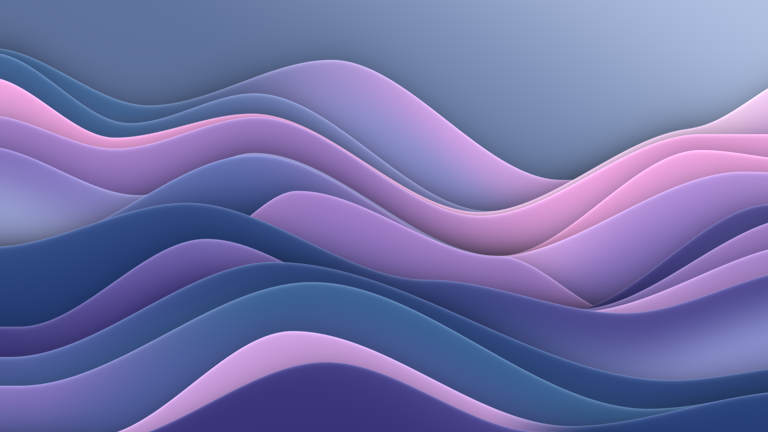
Write a WebGL 1 fragment shader that draws this background.

```glsl
precision highp float;

// Layered paper-like waves in navy, violet and pink under a pale blue sky.
// Each ribbon fills the area below an eased wave, painted from back to front,
// with a bright rim, a gradient into its depth and a soft shadow behind it.

uniform vec2 u_resolution;

#define CANVAS vec2(16.0, 9.0)
#define RIM_WIDTH 0.028
#define RIM_LIGHT 0.24
#define SHEEN_WIDTH 0.22
#define SHEEN_LIGHT 0.045
#define SHADOW_WIDTH 0.3
#define SHADOW_DARK 0.17
#define DEPTH 1.5

const vec3 SLATE = vec3(0.37, 0.45, 0.62);
const vec3 MIST = vec3(0.70, 0.76, 0.89);
const vec3 NAVY = vec3(0.15, 0.25, 0.48);
const vec3 BLUE = vec3(0.25, 0.40, 0.60);
const vec3 STEEL = vec3(0.36, 0.42, 0.68);
const vec3 INDIGO = vec3(0.22, 0.20, 0.48);
const vec3 PERIWINKLE = vec3(0.55, 0.57, 0.82);
const vec3 VIOLET = vec3(0.50, 0.43, 0.73);
const vec3 PURPLE = vec3(0.62, 0.48, 0.77);
const vec3 LILAC = vec3(0.80, 0.62, 0.88);
const vec3 PINK = vec3(0.94, 0.64, 0.88);
const vec3 BLUSH = vec3(0.95, 0.80, 0.95);

// Height of a wave that eases through four crests and troughs.
float wave(float x, vec4 at, vec4 height) {
    float y = mix(height.x, height.y, smoothstep(at.x, at.y, x));
    y = mix(y, height.z, smoothstep(at.y, at.z, x));
    return mix(y, height.w, smoothstep(at.z, at.w, x));
}

// Paints one ribbon; span is where its left colour turns into its right one.
void ribbon(inout vec3 color, vec2 p, float edge, vec2 span,
            vec3 left, vec3 right, vec3 deep) {
    float pixel = CANVAS.y / u_resolution.y;
    float below = edge - p.y;
    float inside = max(below, 0.0);
    vec3 fill = mix(left, right, smoothstep(span.x, span.y, p.x));
    fill = mix(fill, deep, smoothstep(0.0, DEPTH, inside));
    fill += SHEEN_LIGHT * exp(-inside / SHEEN_WIDTH);
    fill += RIM_LIGHT * exp(-inside / RIM_WIDTH);
    color *= 1.0 - SHADOW_DARK * exp(min(below, 0.0) / SHADOW_WIDTH);
    color = mix(color, fill, smoothstep(-pixel, pixel, below));
}

void main() {
    vec2 p = gl_FragCoord.xy / u_resolution * CANVAS;
    float x = p.x;
    float edge;

    // Sky, brightest in the upper right
    vec3 color = mix(SLATE, MIST, smoothstep(5.0, 20.0, x + 1.5 * (p.y - 7.0)));

    // Far veil and the hollow in front of it
    edge = wave(x, vec4(-0.2, 3.1, 6.9, 11.7), vec4(8.0, 6.8, 7.75, 5.25));
    ribbon(color, p, edge, vec2(2.0, 10.0), BLUE, LILAC, PERIWINKLE);
    edge = wave(x, vec4(-0.2, 2.7, 5.3, 10.2), vec4(7.9, 6.43, 7.05, 4.6));
    ribbon(color, p, edge, vec2(1.0, 9.0), BLUE, PERIWINKLE, STEEL);

    // Pink ribbon, its violet body and the bright fold on the right
    edge = wave(x, vec4(-0.3, 2.4, 5.25, 10.0), vec4(7.4, 6.13, 6.63, 4.58))
         + 1.75 * smoothstep(10.0, 14.6, x) + 1.2 * smoothstep(14.3, 17.0, x);
    ribbon(color, p, edge, vec2(5.0, 14.0), PINK, BLUSH, LILAC);
    edge = wave(x, vec4(-0.3, 2.4, 5.35, 10.0), vec4(6.6, 5.9, 6.56, 4.5))
         + 1.7 * smoothstep(10.0, 14.6, x);
    ribbon(color, p, edge, vec2(7.0, 13.0), PURPLE, PINK, mix(VIOLET, LILAC, smoothstep(7.0, 11.0, x)));
    edge = wave(x, vec4(0.0, 10.4, 14.6, 16.8), vec4(3.67, 3.67, 5.87, 5.65));
    ribbon(color, p, edge, vec2(11.0, 16.0), PINK, PINK, LILAC);

    // Pale lens on the left and the steel wave in the centre
    edge = wave(x, vec4(-0.4, 2.9, 5.3, 10.4), vec4(5.96, 4.93, 5.81, 3.67));
    ribbon(color, p, edge, vec2(0.0, 4.0), VIOLET, PERIWINKLE, mix(PERIWINKLE, MIST, 0.4));
    edge = wave(x, vec4(-1.0, 0.4, 5.3, 10.4), vec4(3.85, 3.87, 5.77, 3.63));
    ribbon(color, p, edge, vec2(4.0, 10.0), STEEL, PURPLE, mix(NAVY, STEEL, 0.3));

    // Purple sweep on the right and the violet tongue in the centre
    edge = wave(x, vec4(0.0, 10.2, 15.5, 16.7), vec4(3.64, 3.64, 5.42, 5.38));
    ribbon(color, p, edge, vec2(10.0, 14.0), LILAC, PURPLE + 0.06, VIOLET);
    edge = wave(x, vec4(4.0, 6.2, 10.4, 13.0), vec4(3.8, 5.02, 3.66, 2.45));
    ribbon(color, p, edge, vec2(6.0, 12.0), PURPLE, PURPLE, VIOLET);

    // Narrow folds on the right
    edge = mix(2.5, 4.75, smoothstep(11.7, 16.1, x));
    ribbon(color, p, edge, vec2(12.0, 16.0), INDIGO, INDIGO + 0.08, STEEL);
    edge = mix(2.55, 4.5, smoothstep(12.0, 16.8, x));
    ribbon(color, p, edge, vec2(12.0, 16.0), VIOLET, PURPLE, VIOLET);
    edge = mix(2.5, 3.95, smoothstep(12.0, 17.0, x));
    ribbon(color, p, edge, vec2(12.0, 16.0), LILAC, PURPLE + 0.04, LILAC);

    // Dark swell and the curl inside it
    edge = wave(x, vec4(-0.2, 3.9, 8.9, 13.0), vec4(3.85, 4.77, 3.17, 2.48))
         + 0.95 * smoothstep(13.0, 17.0, x);
    ribbon(color, p, edge, vec2(5.0, 14.0), NAVY + 0.03, INDIGO + 0.07,
           mix(NAVY, PERIWINKLE, smoothstep(8.0, 15.0, x)));
    edge = wave(x, vec4(0.4, 4.3, 8.4, 13.0), vec4(2.19, 4.02, 2.6, 0.5));
    ribbon(color, p, edge, vec2(0.0, 5.0), INDIGO + 0.04, VIOLET - 0.04, INDIGO);

    // Blue waves in front
    edge = wave(x, vec4(0.2, 5.7, 14.0, 17.0), vec4(1.56, 3.54, 1.08, 1.4));
    ribbon(color, p, edge, vec2(0.0, 6.0), STEEL - 0.06, NAVY + 0.02, BLUE);
    edge = wave(x, vec4(0.4, 6.5, 13.5, 17.0), vec4(0.96, 3.12, 0.48, 0.9));
    ribbon(color, p, edge, vec2(0.0, 6.0), VIOLET, BLUE - 0.03, STEEL - 0.05);

    // Lilac arch, turning navy on the right, over an indigo hill
    edge = wave(x, vec4(1.9, 6.1, 11.9, 16.6), vec4(-0.1, 2.1, 0.12, 0.85));
    ribbon(color, p, edge, vec2(10.0, 12.5), LILAC, NAVY, mix(LILAC, NAVY, smoothstep(10.0, 12.5, x)));
    edge = wave(x, vec4(1.9, 6.8, 11.3, 16.0), vec4(-0.25, 1.46, 0.0, -0.5));
    ribbon(color, p, edge, vec2(4.0, 10.0), INDIGO, INDIGO + 0.04, INDIGO);

    gl_FragColor = vec4(clamp(color, 0.0, 1.0), 1.0);
}
```
